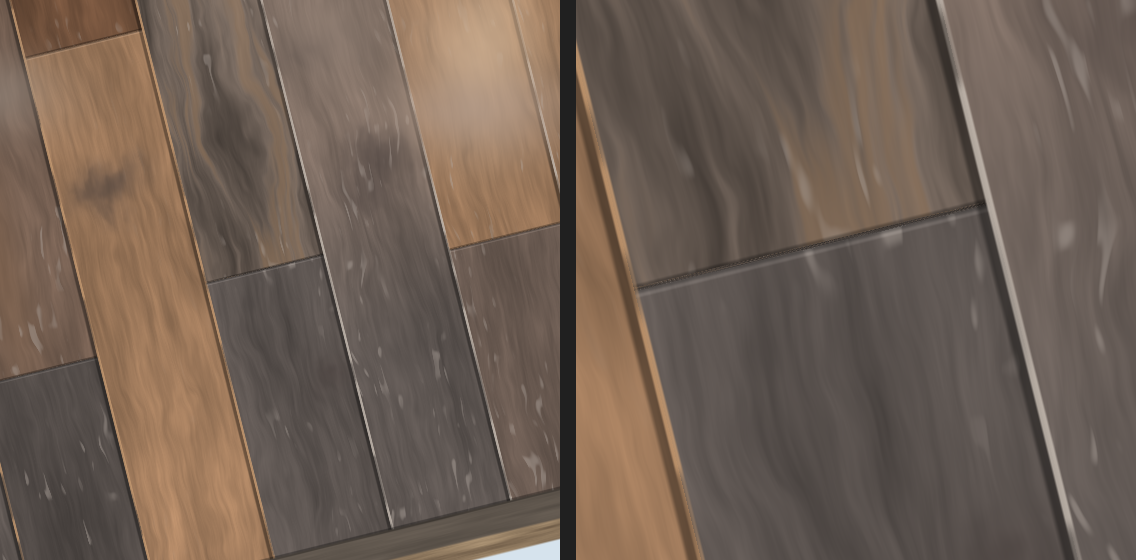
Left, the full canvas; right, a detail of the centre.
A three.js fragment shader for this texture:

```glsl
// Slanted wooden floor planks with staggered end joints, knots and worn pale pores,
// ending at a trim strip. Canvas points are turned into plank coordinates
// (x counts boards, y runs along them), then layered with stretched noise.
varying vec2 vUv;

const float SLANT = 0.248;
const float BOARD_WIDTH = 0.2245;
const float FIRST_SEAM = 0.018;
const float TRIM_START = 1.117;

float hash(vec2 p) {
  vec3 q = fract(vec3(p.xyx) * 0.1031);
  q += dot(q, q.yzx + 33.33);
  return fract((q.x + q.y) * q.z);
}

float noise(vec2 p) {
  vec2 i = floor(p), f = fract(p);
  f = f * f * (3.0 - 2.0 * f);
  return mix(mix(hash(i), hash(i + vec2(1.0, 0.0)), f.x),
             mix(hash(i + vec2(0.0, 1.0)), hash(i + vec2(1.0, 1.0)), f.x), f.y);
}

float fbm(vec2 p) {
  float sum = 0.0, amp = 0.5;
  for (int i = 0; i < 4; i++) {
    sum += amp * noise(p);
    p = p * 2.03 + 17.1;
    amp *= 0.5;
  }
  return sum / 0.9375;
}

float blob(vec2 p, vec2 center, vec2 radius) {
  vec2 q = (p - center) / radius;
  return exp(-dot(q, q));
}

// A knot stays inside the board that holds its center.
float knot(vec2 p, vec2 center, vec2 radius) {
  float sameBoard = 1.0 - step(0.5, abs(floor(p.x) - floor(center.x)));
  vec2 wobble = vec2(fbm(p * vec2(5.0, 14.0)), fbm(p * vec2(6.0, 18.0) + 9.0)) - 0.5;
  return sameBoard * blob(p + wobble * radius * 1.6, center, radius);
}

float line(float d, float width) {
  return 1.0 - smoothstep(width * 0.4, width, abs(d));
}

float jointPosition(float board) {
  if (board < -0.5) return 0.68;
  if (board < 0.5) return 0.115;
  if (board < 1.5) return 0.596;
  if (board < 2.5) return -1.0;
  return board < 3.5 ? 0.643 : 2.0;
}

vec3 boardColor(float board, float along, float lower) {
  vec3 charcoal = vec3(0.355, 0.325, 0.31);
  vec3 umber = vec3(0.43, 0.35, 0.30);
  vec3 honey = vec3(0.60, 0.46, 0.345);
  if (board < -0.5) return mix(umber, charcoal * 0.94, lower);
  if (board < 0.5) return mix(vec3(0.42, 0.30, 0.22), honey, lower);
  if (board < 1.5) return mix(vec3(0.42, 0.37, 0.335), charcoal * 1.03, lower);
  if (board < 2.5) return mix(vec3(0.48, 0.415, 0.375), charcoal * 1.06, smoothstep(0.35, 0.85, along));
  return mix(honey, vec3(0.405, 0.345, 0.31), lower);
}

vec3 planks(vec2 p) {
  float board = floor(p.x), side = fract(p.x);
  float joint = jointPosition(board);
  float lower = smoothstep(-0.0015, 0.0015, p.y - joint);
  vec2 seed = vec2(board * 7.3, board * 3.1 + lower * 11.0);
  float honeyBoard = line(board, 0.5) * lower;
  float figured = line(board - 1.0, 0.5) * (1.0 - lower);

  float knots = knot(p, vec2(0.38, 0.385), vec2(0.25, 0.045))
    + knot(p, vec2(2.70, 0.436), vec2(0.23, 0.055))
    + 0.6 * knot(p, vec2(2.45, 0.498), vec2(0.25, 0.06))
    + 0.5 * knot(p, vec2(2.32, 0.228), vec2(0.45, 0.03))
    + 0.8 * knot(p, vec2(1.79, 0.814), vec2(0.18, 0.03));

  // Broad stain, wavy growth rings and fine fibers
  float stain = fbm(p * vec2(3.0, 4.0) + seed);
  float warp = fbm(p * vec2(2.0, 5.0) + seed + 4.0);
  float rings = sin(side * 30.0 + warp * 22.0 + knots * 9.0);
  float streak = fbm(vec2(side * 9.0 + warp * 4.0, p.y * 3.0) + seed);
  float fiber = fbm(vec2(side * 42.0 + warp * 7.0, p.y * 14.0) + seed);
  vec3 color = boardColor(board, p.y, lower);
  color *= 1.0 + 0.40 * (stain - 0.5) + 0.20 * (fiber - 0.5) + 0.022 * rings;
  color *= 1.0 + (0.25 + 0.75 * figured) * (streak - 0.5);
  color = mix(color, vec3(0.50, 0.40, 0.31), figured * 0.65 * smoothstep(0.52, 0.72, streak));
  color = mix(color, vec3(0.51, 0.39, 0.30), 0.55 * line(board + 1.0, 0.5) * (1.0 - lower) * blob(p, vec2(-0.62, 0.48), vec2(0.22, 0.22)));
  color = mix(color, vec3(0.28, 0.245, 0.235), clamp(knots * 0.62, 0.0, 0.75));

  // Pale worn pores, mostly on the dark boards
  float pores = noise(vec2(side * 34.0 + warp * 9.0, p.y * 30.0) + seed);
  float worn = smoothstep(0.42, 0.68, fbm(p * vec2(3.5, 7.0) + seed + 21.0));
  float flecks = smoothstep(0.74, 0.94, pores) * worn * (1.0 - 0.85 * honeyBoard);
  color = mix(color, vec3(0.67, 0.63, 0.60), flecks * 0.48);

  // End joint and long seams with a dark groove beside a pale bevel
  color *= 1.0 - 0.30 * line(p.y - joint, 0.004);
  color += 0.07 * line(p.y - joint - 0.003, 0.003);
  float edge = (side - step(0.5, side)) * BOARD_WIDTH;
  float wear = 0.45 + 0.55 * smoothstep(0.3, 0.6, noise(vec2(floor(p.x + 0.5) * 5.0, p.y * 22.0)));
  vec3 bevel = p.x < 1.5 ? vec3(0.77, 0.60, 0.44) : vec3(0.77, 0.73, 0.69);
  color *= 1.0 - 0.38 * line(edge + 0.004, 0.006);
  return mix(color, bevel, line(edge, 0.0031) * wear * 0.85);
}

void main() {
  vec2 s = vec2(vUv.x, 1.0 - vUv.y);
  vec2 p = vec2((s.x - FIRST_SEAM - SLANT * s.y) / BOARD_WIDTH, s.y + 0.245 * s.x);
  vec3 color = planks(p);

  // Soft window light and haze
  float cloud = 0.65 + 0.7 * fbm(s * 7.0);
  color = mix(color, vec3(0.82, 0.70, 0.58), 0.72 * cloud * blob(s, vec2(0.86, 0.09), vec2(0.11, 0.17)));
  color = mix(color, vec3(0.69, 0.60, 0.54), 0.60 * cloud * blob(s, vec2(0.86, 0.20), vec2(0.20, 0.07)));
  color = mix(color, vec3(0.60, 0.53, 0.48), 0.42 * cloud * blob(s, vec2(0.60, 0.05), vec2(0.16, 0.12)));
  color = mix(color, vec3(0.57, 0.52, 0.48), 0.50 * cloud * blob(s, vec2(0.0, 0.17), vec2(0.12, 0.07)));

  // Trim strip, its tan lip and the bright ground beyond
  float grain = fbm(vec2(s.x * 8.0, p.y * 110.0));
  vec3 trim = vec3(0.37, 0.335, 0.30) * (0.85 + 0.3 * grain);
  vec3 lip = mix(vec3(0.38, 0.31, 0.24), vec3(0.72, 0.62, 0.49), grain);
  color = mix(color, trim, smoothstep(-0.002, 0.002, p.y - TRIM_START));
  color *= 1.0 - 0.3 * line(p.y - TRIM_START, 0.005);
  color = mix(color, lip, smoothstep(1.168, 1.173, p.y));
  color = mix(color, vec3(0.84, 0.89, 0.93), smoothstep(1.205, 1.210, p.y));
  gl_FragColor = vec4(clamp(color, 0.0, 1.0), 1.0);
}
```
